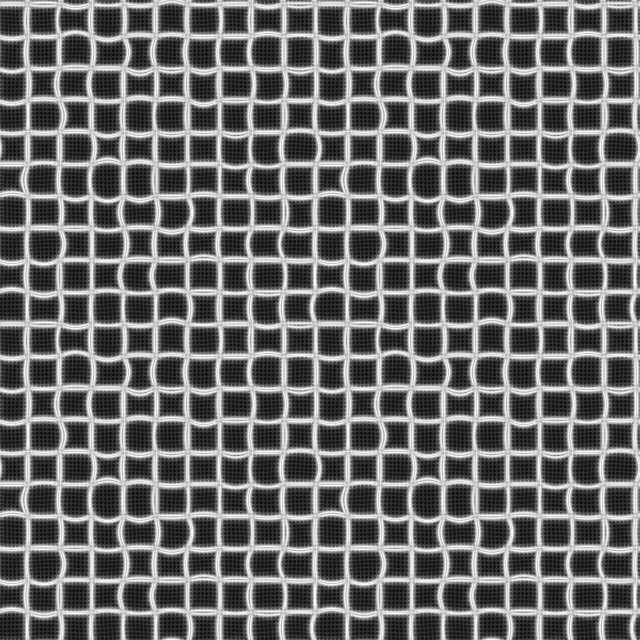
Write a WebGL 2 fragment shader that draws this texture.

```glsl
#version 300 es
precision highp float;
// Pale bowed twin-thread net, 20 by 20 cells, over a dark fine gauze.
uniform vec2 u_resolution;
out vec4 fragColor;

const float PI = 3.14159265;

// Random value per thread segment, wrapping every ten cells
float hash(vec2 cell, float seed) {
    vec3 q = fract(vec3(mod(cell, 10.0), seed) * vec3(0.1031, 0.1137, 0.0973) + 0.17);
    q += dot(q, q.yzx + 33.33);
    return fract((q.x + q.y) * q.z);
}

// Distance to the nearer of two strands, pinned at the knots and bowed between them
float threadDistance(float across, float along, float seed) {
    vec2 cell = vec2(floor(across + 0.5), floor(along));
    float bulge = sin(PI * fract(along));
    float r = 2.0 * hash(cell, seed) - 1.0;
    float bow = 0.05 * r + 0.10 * r * r * r - 0.015;
    float nearest = 1.0;
    for (int i = 0; i < 2; i++) {
        float side = float(2 * i - 1);
        float stray = 0.07 * (hash(cell, seed + 3.0 + side) - 0.5);
        float offset = 0.032 * side + (bow + stray) * bulge;
        nearest = min(nearest, abs(across - cell.x - offset));
    }
    return nearest;
}

// Bright core fading into a soft halo
float glow(float d) {
    return exp(-pow(d / 0.085, 1.3));
}

void main() {
    vec2 p = gl_FragCoord.xy / u_resolution * 20.0 + 0.13;

    // Fine gauze: eight holes per cell, slightly warped
    vec2 warped = p + 0.025 * sin(PI * vec2(0.6, 0.8) * p.yx + 1.3 * sin(PI * 0.4 * p));
    vec2 weave = abs(sin(PI * 8.0 * warped));
    float hole = weave.x * weave.y;
    float shade = mix(0.20, 0.035, hole);

    // Upright and level threads, with holes showing through the halo
    float upright = glow(threadDistance(p.x, p.y, 1.0));
    float level = glow(threadDistance(p.y, p.x, 11.0));
    float thread = max(upright, level);
    float veil = 1.0 - 0.40 * hole * (1.0 - smoothstep(0.35, 0.8, thread));
    shade = mix(shade, 0.97, thread * veil);

    // Greyer knots with the gauze visible on top
    vec2 knot = fract(p + 0.5) - 0.5;
    float knotMask = exp(-dot(knot, knot) / 0.018);
    shade = mix(shade, mix(0.84, 0.58, hole), 0.8 * knotMask);

    fragColor = vec4(vec3(shade), 1.0);
}
```
